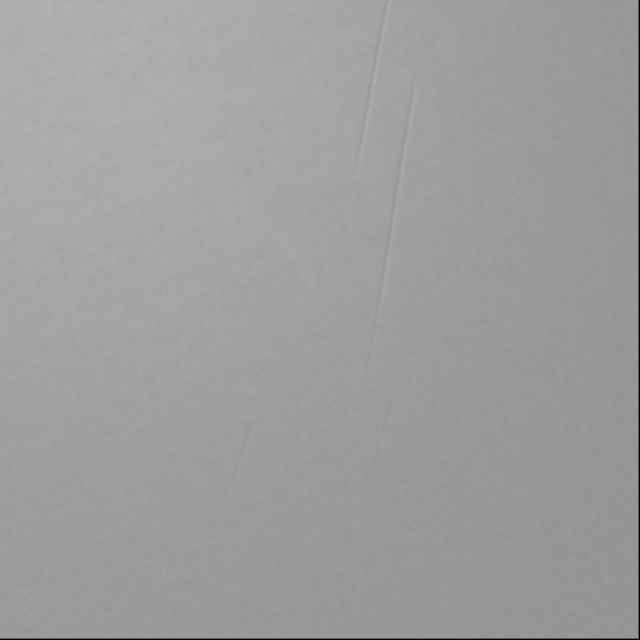
Give the GLSL for this texture, as a Shadertoy shader.

```glsl
// A softly lit sheet of plain grey paper with a few long, slanted creases.
// A broad glow from the upper left is modulated by slanted value-noise mottle
// and fine grain; creases are light ridges with a dark flank along segments.

#define SHADE_GREY 0.598
#define GLOW_GAIN 0.083
#define GLOW_CENTER vec2(0.15, 0.95)
#define GLOW_SIZE vec2(0.62, 0.60)
#define RIGHT_FALLOFF 0.016
#define GRAIN_SCALE 210.0
#define GRAIN_GAIN 0.016
#define MOTTLE_SCALE 62.0
#define MOTTLE_GAIN 0.015
#define CREASE_WIDTH 0.0034
#define BORDER_WIDTH 0.0022

float hash(vec2 p) {
    return fract(sin(dot(p, vec2(127.1, 311.7))) * 43758.5453);
}

float valueNoise(vec2 p) {
    vec2 cell = floor(p);
    vec2 f = fract(p);
    f = f * f * (3.0 - 2.0 * f);
    float low = mix(hash(cell), hash(cell + vec2(1.0, 0.0)), f.x);
    float high = mix(hash(cell + vec2(0.0, 1.0)), hash(cell + 1.0), f.x);
    return mix(low, high, f.y) - 0.5;
}

// Signed relief of a crease from top to bottom, fading out at its lower end
float crease(vec2 p, vec2 top, vec2 bottom) {
    vec2 axis = bottom - top;
    float along = dot(p - top, axis) / dot(axis, axis);
    float across = dot(p - top, normalize(vec2(-axis.y, axis.x)));
    across += 0.0012 * sin(along * 7.0);
    float side = across / CREASE_WIDTH;
    float ridge = exp(-side * side);
    float flank = exp(-(side + 1.5) * (side + 1.5));
    float fade = smoothstep(0.0, 0.06, along) * (1.0 - smoothstep(0.55, 1.0, along));
    return (ridge - 1.1 * flank) * fade;
}

void mainImage(out vec4 fragColor, in vec2 fragCoord) {
    vec2 uv = fragCoord / iResolution.xy;

    // Broad glow, dimming toward the right
    vec2 glowOffset = (uv - GLOW_CENTER) / GLOW_SIZE;
    float glow = exp(-dot(glowOffset, glowOffset));
    float grey = SHADE_GREY + GLOW_GAIN * glow - RIGHT_FALLOFF * uv.x;

    // Slanted mottle, strongest where the light grazes the sheet
    vec2 slanted = vec2(0.87 * uv.x + 0.5 * uv.y, 0.87 * uv.y - 0.5 * uv.x);
    float mottle = valueNoise(slanted * MOTTLE_SCALE * vec2(0.6, 1.3));
    mottle += 0.6 * valueNoise(slanted * MOTTLE_SCALE * vec2(0.2, 0.5) + 17.0);
    grey += MOTTLE_GAIN * mottle * (0.15 + 0.65 * glow);

    // Fine grain
    float grain = valueNoise(uv * GRAIN_SCALE);
    grain += 0.5 * valueNoise(uv * GRAIN_SCALE * 0.5 + 41.0);
    grey += GRAIN_GAIN * grain;

    // Two long creases and two faint ones
    grey += 0.030 * crease(uv, vec2(0.614, 1.02), vec2(0.545, 0.665));
    grey += 0.026 * crease(uv, vec2(0.654, 0.880), vec2(0.569, 0.370));
    grey += 0.010 * crease(uv, vec2(0.404, 0.345), vec2(0.346, 0.200));
    grey += 0.007 * crease(uv, vec2(0.622, 0.380), vec2(0.573, 0.225));

    // Thin dark border on the right and bottom
    float edge = min(1.0 - uv.x, uv.y);
    float blur = 0.5 / iResolution.y;
    grey *= smoothstep(BORDER_WIDTH - blur, BORDER_WIDTH + blur, edge);

    fragColor = vec4(vec3(grey), 1.0);
}
```
